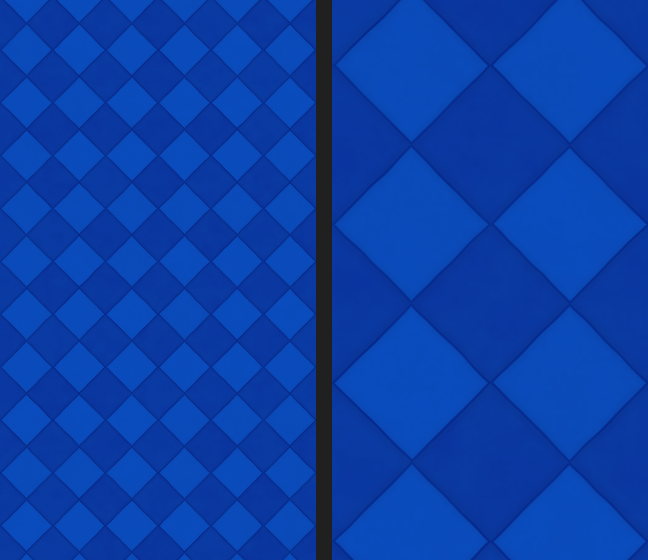
Left, the full canvas; right, a detail of the centre.
Write a WebGL 1 fragment shader that draws this pattern.

```glsl
precision highp float;
// Blue padded harlequin: light and dark diamonds with thin, worn seams.

uniform vec2 u_resolution;

const float COLUMNS = 6.0;
const vec2 TILE_CENTER = vec2(0.504, 0.647);
const float ROW_STRETCH = 1.004;

const vec3 LIGHT_BLUE = vec3(0.04, 0.292, 0.732);
const vec3 DARK_BLUE = vec3(0.04, 0.232, 0.642);
const vec3 DEEP_BLUE = vec3(0.04, 0.203, 0.616);
const vec3 SEAM_BLUE = vec3(0.02, 0.15, 0.54);

float hash(vec2 p) {
  vec3 q = fract(p.xyx * vec3(0.1031, 0.1030, 0.0973));
  q += dot(q, q.yzx + 33.33);
  return fract((q.x + q.y) * q.z);
}

float valueNoise(vec2 p) {
  vec2 cell = floor(p);
  vec2 f = fract(p);
  f = f * f * (3.0 - 2.0 * f);
  float low = mix(hash(cell), hash(cell + vec2(1.0, 0.0)), f.x);
  float high = mix(hash(cell + vec2(0.0, 1.0)), hash(cell + 1.0), f.x);
  return mix(low, high, f.y);
}

float fbm(vec2 p) {
  float sum = 0.0;
  float amplitude = 0.5;
  for (int i = 0; i < 3; i++) {
    sum += amplitude * valueNoise(p);
    p = p * 2.1 + 17.3;
    amplitude *= 0.5;
  }
  return sum / 0.875;
}

// Distance from a point in a unit cell to its nearest side, in periods.
float sideDistance(vec2 local) {
  vec2 toSide = 0.5 - abs(local - 0.5);
  return min(toSide.x, toSide.y) * 0.7071;
}

// Flat tile colour with a slight tone shift from tile to tile.
vec3 tileColor(float light, vec2 id, float cloth) {
  float tone = hash(id + 40.0);
  float depth = clamp(0.4 + 0.6 * (tone - 0.5) + 1.3 * (cloth - 0.5), 0.0, 1.0);
  vec3 pale = LIGHT_BLUE * (1.0 + 0.02 * (tone - 0.5));
  return mix(mix(DARK_BLUE, DEEP_BLUE, depth), pale, light);
}

void main() {
  float pixel = COLUMNS / u_resolution.x;
  vec2 p = gl_FragCoord.xy * pixel;
  p.y /= ROW_STRETCH;
  p -= TILE_CENTER;

  // Slightly uneven hand-cut edges
  vec2 wobble = vec2(valueNoise(p * 7.0), valueNoise(p * 7.0 + 50.0)) - 0.5;
  vec2 q = p + 0.010 * wobble;

  // Diagonal lattice: even cells are light, odd cells are dark
  vec2 lattice = vec2(q.x + q.y, q.y - q.x) + 0.5;
  vec2 id = floor(lattice);
  float isLight = 1.0 - mod(id.x + id.y, 2.0);
  float edge = sideDistance(fract(lattice));
  float inside = mix(-edge, edge, isLight);

  // Tile faces with soft cloth mottling
  float cloth = fbm(p * 5.0 + 90.0);
  float light = smoothstep(-0.5 * pixel, 0.5 * pixel, inside - 0.008);
  vec3 color = tileColor(light, id, cloth);
  color *= 1.0 + 0.03 * (cloth - 0.5);
  color *= 1.0 + 0.02 * (valueNoise(p * 32.0) - 0.5);

  // Rounded padding dims toward the sides
  color *= 1.0 - 0.05 * (1.0 - smoothstep(0.0, 0.07, edge));

  // Seam with patchy depth
  float halfWidth = 0.010 + 0.5 * pixel;
  float seam = 1.0 - smoothstep(0.0, halfWidth, abs(inside - 0.005));
  float wear = mix(0.6, 1.0, valueNoise(p * 4.0 + 120.0));
  color = mix(color, SEAM_BLUE, seam * wear);

  gl_FragColor = vec4(color, 1.0);
}
```
